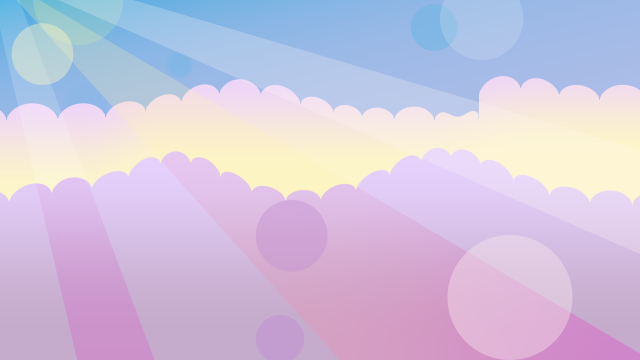
Give the GLSL for this background, as a WebGL 1 fragment shader.

```glsl
precision highp float;
// Pastel sky with two scalloped cloud banks, slanted light rays and pale discs.

uniform vec2 u_resolution;

#define SCENE vec2(7.68, 4.32)
#define SKY_TEAL vec3(0.22, 0.66, 0.87)
#define SKY_PERIWINKLE vec3(0.69, 0.74, 0.91)
#define LAVENDER vec3(0.93, 0.83, 0.98)
#define CREAM vec3(0.99, 0.96, 0.79)
#define LILAC vec3(0.90, 0.82, 0.99)
#define MAUVE vec3(0.775, 0.675, 0.80)
#define GOLD vec3(1.0, 0.95, 0.70)
#define ROSE vec3(0.89, 0.60, 0.72)
#define MAGENTA vec3(0.82, 0.50, 0.79)
#define PUFF 0.34

float bump(float x, float center, float width) {
  float d = (x - center) / width;
  return exp(-0.5 * d * d);
}

// One rounded lobe spanning the interval between two cusps
float lobe(float x, float a, float b) {
  float t = clamp((x - a) / (b - a), 0.0, 1.0);
  return PUFF * (b - a) * pow(4.0 * t * (1.0 - t), 0.58);
}

// Unevenly spaced cusps between lobes
float rearCusp(float i) {
  return 0.12 + 0.48 * i + 0.18 * sin(0.3927 * i) + 0.06 * cos(1.178 * (i - 7.3));
}

float frontCusp(float i) {
  return 0.11 + 0.4155 * i + 0.13 * sin(0.349 * i) + 0.08 * sin(0.698 * i);
}

// Cloud outlines, measured downward from the top
float rearTop(float x) {
  float y = 1.45 - 0.33 * bump(x, 2.85, 0.75) - 0.14 * bump(x, 6.2, 0.4);
  y += 0.16 * bump(x, 5.5, 0.12) - 0.24 * step(rearCusp(12.0), x);
  for (int k = -1; k < 17; k++) {
    float i = float(k);
    y -= lobe(x, rearCusp(i), rearCusp(i + 1.0));
  }
  return y;
}

float frontTop(float x) {
  float y = 2.47 - 0.53 * bump(x, 2.12, 0.58) - 0.58 * bump(x, 5.35, 0.7);
  y -= 0.13 * bump(x, 0.75, 0.4);
  for (int k = -1; k < 20; k++) {
    float i = float(k);
    y -= lobe(x, frontCusp(i), frontCusp(i + 1.0));
  }
  return y;
}

// Edge coverage corrected for the slope of the outline
float below(float y, float top, float rise, float px) {
  float d = (y - top) / length(vec2(1.0, rise / (2.0 * px)));
  return smoothstep(-px, px, d);
}

// Ray between two lines; each line is (x at the top, run per unit down)
float ray(vec2 p, vec2 left, vec2 right, float px) {
  float a = (p.x - left.x - left.y * p.y) / length(vec2(1.0, left.y));
  float b = (right.x + right.y * p.y - p.x) / length(vec2(1.0, right.y));
  return smoothstep(-px, px, a) * smoothstep(-px, px, b);
}

float disc(vec2 p, vec2 center, float radius, float blur) {
  return 1.0 - smoothstep(-blur, blur, length(p - center) - radius);
}

void main() {
  vec2 uv = gl_FragCoord.xy / u_resolution;
  vec2 p = vec2(uv.x, 1.0 - uv.y) * SCENE;
  float px = 0.7 * SCENE.y / u_resolution.y;

  // Sky with soft blue patches and discs
  vec3 color = mix(SKY_TEAL, SKY_PERIWINKLE, 1.0 - exp(-0.25 * p.x - 1.1 * p.y));
  color = mix(color, vec3(0.53, 0.71, 0.90), 0.5 * disc(p, vec2(1.05, 1.3), 0.28, 0.06));
  color = mix(color, vec3(0.45, 0.71, 0.90), 0.5 * disc(p, vec2(2.15, 0.78), 0.15, 0.04));
  color = mix(color, vec3(0.44, 0.71, 0.89), 0.6 * disc(p, vec2(5.21, 0.33), 0.28, px));
  color = mix(color, vec3(0.85, 0.90, 0.94), 0.25 * disc(p, vec2(5.78, 0.22), 0.5, px));
  color = mix(color, vec3(0.75, 0.92, 0.70), 0.25 * disc(p, vec2(0.94, 0.0), 0.54, px));

  // Rear bank, lavender crests fading into cream
  float rise = rearTop(p.x + px) - rearTop(p.x - px);
  float shift = 0.2 * smoothstep(5.0, 6.5, p.x) - 0.25 * (1.0 - smoothstep(1.0, 2.0, p.x));
  vec3 cloud = mix(LAVENDER, CREAM, smoothstep(0.85, 2.05, p.y + shift));
  color = mix(color, cloud, below(p.y, rearTop(p.x), rise, px));

  // Front bank
  rise = frontTop(p.x + px) - frontTop(p.x - px);
  float front = below(p.y, frontTop(p.x), rise, px);
  cloud = mix(LILAC, MAUVE, smoothstep(1.8, 4.0, p.y));
  color = mix(color, cloud, front);

  // Light rays, tinted differently on the front bank
  float depth = smoothstep(2.0, 4.3, p.y);
  float narrow = ray(p, vec2(-0.08, 0.233), vec2(0.23, 0.376), px);
  color = mix(color, mix(vec3(1.0), MAGENTA, front), narrow * mix(0.16, 0.12 + 0.48 * depth, front));
  float wide = ray(p, vec2(0.2, 0.897), vec2(0.47, 1.7), px);
  float reach = smoothstep(3.0, 7.6, p.x);
  float strength = mix(0.24, 0.18 + 0.32 * depth + 0.35 * reach * depth, front);
  color = mix(color, mix(GOLD, mix(ROSE, MAGENTA, reach), front), wide * strength);
  float pale = ray(p, vec2(0.7, 2.29), vec2(1.6, 3.38), px);
  color = mix(color, vec3(1.0, 0.97, 0.96), pale * 0.24);

  // Translucent foreground discs
  color = mix(color, vec3(1.0, 0.97, 0.78), 0.42 * disc(p, vec2(0.51, 0.65), 0.37, px));
  color = mix(color, vec3(0.77, 0.58, 0.82), 0.48 * disc(p, vec2(3.5, 2.83), 0.43, px));
  color = mix(color, vec3(0.75, 0.54, 0.83), 0.45 * disc(p, vec2(3.36, 4.07), 0.29, px));
  color = mix(color, vec3(0.97, 0.90, 0.93), 0.42 * disc(p, vec2(6.12, 3.57), 0.75, px));

  gl_FragColor = vec4(color, 1.0);
}
```
